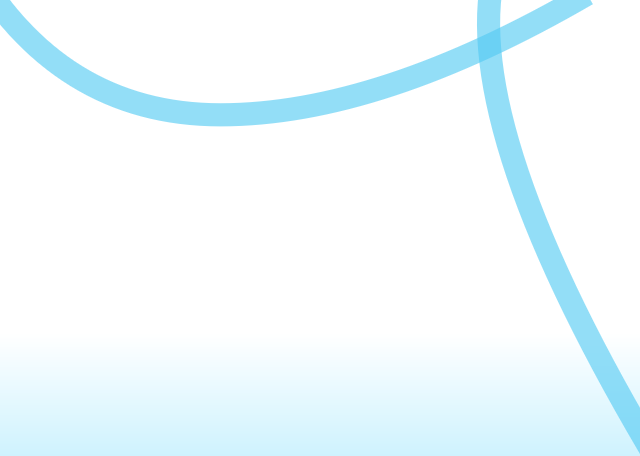
This background is drawn by a WebGL 1 fragment shader. Its source:

```glsl
precision highp float;
// Two translucent sky-blue ribbons crossing on white, above a pale blue glow along the bottom.

uniform vec2 u_resolution;

float segmentDistance(vec2 p, vec2 a, vec2 b) {
  vec2 pa = p - a, ba = b - a;
  return length(pa - ba * clamp(dot(pa, ba) / dot(ba, ba), 0.0, 1.0));
}

vec2 quadratic(vec2 a, vec2 b, vec2 c, float t) {
  return mix(mix(a, b, t), mix(b, c, t), t);
}

// Distance to a quadratic curve, walked as short segments
float curveDistance(vec2 p, vec2 a, vec2 b, vec2 c) {
  float nearest = 10.0;
  vec2 previous = a;
  for (int i = 1; i <= 32; i++) {
    vec2 next = quadratic(a, b, c, float(i) / 32.0);
    nearest = min(nearest, segmentDistance(p, previous, next));
    previous = next;
  }
  return nearest;
}

vec3 paintRibbon(vec3 base, float edge) {
  float pixel = 1.0 / u_resolution.y;
  float coverage = clamp(0.5 - edge / pixel, 0.0, 1.0);
  return mix(base, vec3(0.32, 0.79, 0.95), 0.62 * coverage);
}

void main() {
  // Canvas height is one unit
  vec2 p = gl_FragCoord.xy / u_resolution.y;
  float halfWidth = 0.0254;

  // White page with a glow rising from the bottom
  vec3 color = mix(vec3(0.81, 0.95, 0.996), vec3(1.0), clamp(p.y / 0.27, 0.0, 1.0));

  // Wide swoop: two curves joined at the lowest point, cut square at the right end
  vec2 lowest = vec2(0.4835, 0.7482);
  vec2 tip = vec2(1.2875, 1.0128);
  vec2 tipControl = vec2(0.8315, 0.7482);
  float swoop = min(curveDistance(p, vec2(-0.0674, 1.0881), vec2(0.1267, 0.7482), lowest),
                    curveDistance(p, lowest, tipControl, tip)) - halfWidth;
  swoop = max(swoop, dot(p - tip, normalize(tip - tipControl)));
  color = paintRibbon(color, swoop);

  // Steep ribbon falling to the lower right corner
  float fall = curveDistance(p, vec2(1.0789, 1.0397), vec2(1.0161, 0.6844),
                             vec2(1.4769, -0.0685)) - halfWidth;
  color = paintRibbon(color, fall);

  gl_FragColor = vec4(color, 1.0);
}
```
